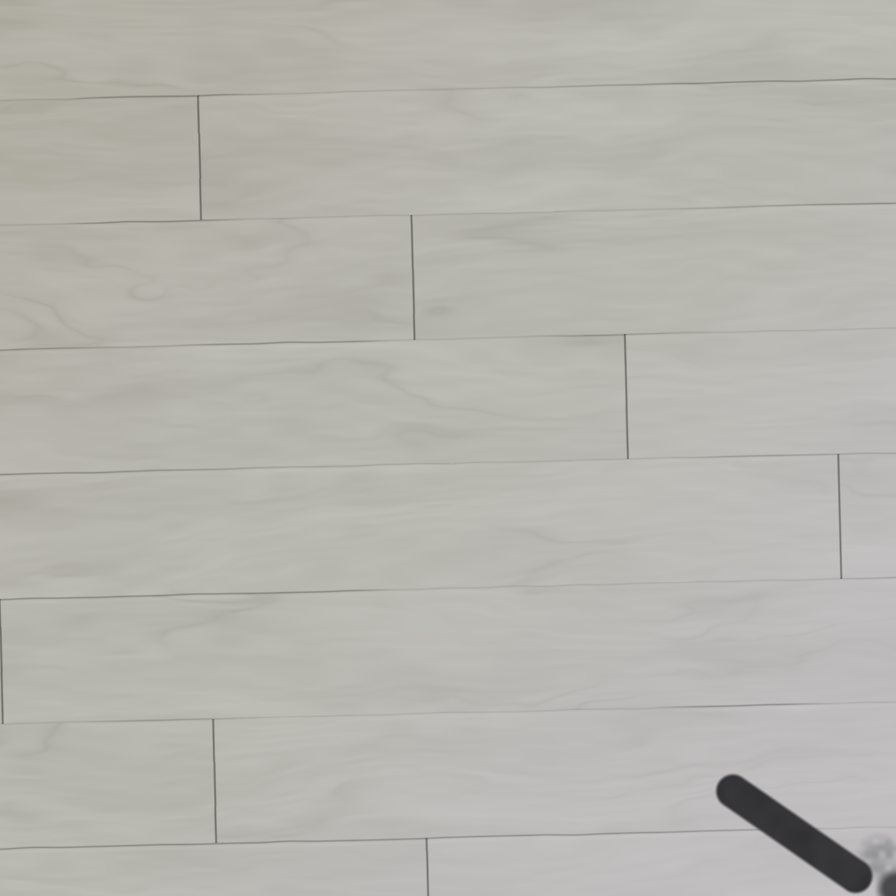
Reproduce this texture procedurally as a WebGL 2 fragment shader.

```glsl
#version 300 es
precision highp float;
// Pale wood plank floor with staggered joints, fine grain and a dark rod lying in one corner.

uniform vec2 u_resolution;
out vec4 fragColor;

// Plank layout, in canvas units
const float TILT = 0.0245;          // rise of the rows towards the right
const float ROW_HEIGHT = 0.1392;
const float ROW_ORIGIN = 0.888;     // height of the topmost seam at the left edge
const float PLANK_LENGTH = 1.1747;
const float JOINT_START = 0.0081;   // joint position in the top row
const float JOINT_STEP = 0.2349;    // shift of the joint from row to row
const float SEAM_HALF_WIDTH = 0.0009;
const float JOINT_HALF_WIDTH = 0.0010;

// Strengths
const float GRAIN = 0.060;
const float VEINS = 0.034;
const float FIBRE = 0.022;
const float PLANK_VARIATION = 0.012;
const float SEAM_DARKNESS = 0.24;
const float JOINT_DARKNESS = 0.40;

// Colours
const vec3 WARM_WOOD = vec3(0.700, 0.690, 0.650);
const vec3 PALE_WOOD = vec3(0.720, 0.718, 0.690);
const vec3 COOL_WOOD = vec3(0.752, 0.742, 0.748);
const vec3 ROD_COLOR = vec3(0.205, 0.205, 0.215);
const vec3 HUB_COLOR = vec3(0.600, 0.600, 0.610);

// Rod in the lower right corner
const vec2 ROD_TIP = vec2(0.818, 0.117);
const vec2 ROD_END = vec2(0.955, 0.022);
const float ROD_RADIUS = 0.0185;
const vec2 HUB_CENTER = vec2(0.982, 0.043);

float hash(vec2 p) {
    vec3 q = fract(vec3(p.xyx) * 0.1031);
    q += dot(q, q.yzx + 33.33);
    return fract((q.x + q.y) * q.z);
}

float noise(vec2 p) {
    vec2 cell = floor(p), f = fract(p);
    f = f * f * (3.0 - 2.0 * f);
    float low = mix(hash(cell), hash(cell + vec2(1, 0)), f.x);
    float high = mix(hash(cell + vec2(0, 1)), hash(cell + vec2(1, 1)), f.x);
    return mix(low, high, f.y);
}

float fbm(vec2 p) {
    float sum = 0.0, weight = 0.5;
    for (int i = 0; i < 4; i++) {
        sum += weight * noise(p);
        p = p * 2.03 + 17.3;
        weight *= 0.5;
    }
    return sum / 0.9375;
}

// Coverage of a soft line at distance d
float line(float d, float halfWidth, float pixel) {
    return 1.0 - smoothstep(halfWidth - pixel, halfWidth + pixel, abs(d));
}

float capsule(vec2 p, vec2 a, vec2 b, float radius) {
    vec2 pa = p - a, ba = b - a;
    return length(pa - ba * clamp(dot(pa, ba) / dot(ba, ba), 0.0, 1.0)) - radius;
}

// Brightness change from the grain of one plank
float woodGrain(vec2 p, float seed) {
    vec2 q = p + vec2(seed * 31.0, seed * 17.0);
    q.y -= q.x * (seed - 0.3) * 0.12;
    float warp = fbm(q * vec2(4.0, 13.0));
    float bands = fbm(vec2(q.x * 2.5, q.y * 26.0 + warp * 3.0)) - 0.5;
    float ridge = 1.0 - abs(2.0 * noise(vec2(q.x * 3.5, q.y * 30.0 + warp * 5.0)) - 1.0);
    float patches = smoothstep(0.35, 0.75, noise(q * vec2(7.0, 22.0) + 5.0));
    float fibre = noise(vec2(q.x * 24.0, q.y * 190.0 + warp * 9.0)) - 0.5;
    float veins = pow(ridge, 5.0) * patches - 0.1;
    return GRAIN * bands - VEINS * veins + FIBRE * fibre;
}

void main() {
    vec2 uv = gl_FragCoord.xy / u_resolution;
    float pixel = 1.0 / min(u_resolution.x, u_resolution.y);

    // Floor axes, with slightly uneven edges
    vec2 floorPos = vec2(uv.x + TILT * uv.y, uv.y - TILT * uv.x);
    float wobble = (noise(vec2(uv.x * 28.0, floor(uv.y * 20.0))) - 0.5) * 0.0012;
    float across = (floorPos.y - ROW_ORIGIN) / ROW_HEIGHT;
    float row = floor(across);
    float plankPos = (floorPos.x - JOINT_START + row * JOINT_STEP) / PLANK_LENGTH;
    float seed = hash(vec2(row + 40.0, floor(plankPos) + 9.0));

    // Light falling from warm upper left to cool lower right
    float light = 0.6 + 0.55 * (uv.x - uv.y) + 0.12 * (fbm(uv * 4.0) - 0.5);
    vec3 color = mix(WARM_WOOD, PALE_WOOD, smoothstep(0.1, 0.62, light));
    color = mix(color, COOL_WOOD, smoothstep(0.6, 1.1, light));
    float fade = mix(1.0, 0.55, smoothstep(0.5, 1.1, light));
    color += woodGrain(floorPos, seed) * fade * vec3(0.97, 1.0, 1.06);
    color += (seed - 0.5) * PLANK_VARIATION;

    // Seams between rows, worn faint in places, and crisp end joints
    float seamDist = (across - round(across)) * ROW_HEIGHT + wobble;
    float wear = mix(0.3, 1.0, smoothstep(0.25, 0.7, noise(vec2(uv.x * 6.0, round(across) * 7.0 + 60.0))));
    float jointDist = (plankPos - round(plankPos)) * PLANK_LENGTH + wobble * 0.4;
    color += 0.015 * line(seamDist + 0.004, 0.0015, 0.002) * wear;
    color *= 1.0 - SEAM_DARKNESS * wear * line(seamDist, SEAM_HALF_WIDTH, pixel);
    color *= 1.0 - JOINT_DARKNESS * line(jointDist, JOINT_HALF_WIDTH, pixel);

    // Blurred hub, its dark foot and the rod
    float hub = 1.0 - smoothstep(0.012, 0.032, length(uv - HUB_CENTER));
    color = mix(color, HUB_COLOR + 0.2 * (noise(uv * 130.0) - 0.5), 0.75 * hub);
    float foot = 1.0 - smoothstep(0.012, 0.026, length(uv - vec2(1.0, 0.008)));
    color = mix(color, ROD_COLOR, 0.85 * foot);
    float rodDist = capsule(uv, ROD_TIP, ROD_END, ROD_RADIUS);
    float rod = 1.0 - smoothstep(-0.0015 - pixel, 0.0015 + pixel, rodDist);
    color = mix(color, ROD_COLOR + 0.03 * (noise(uv * 60.0) - 0.5), rod);

    fragColor = vec4(color, 1.0);
}
```
